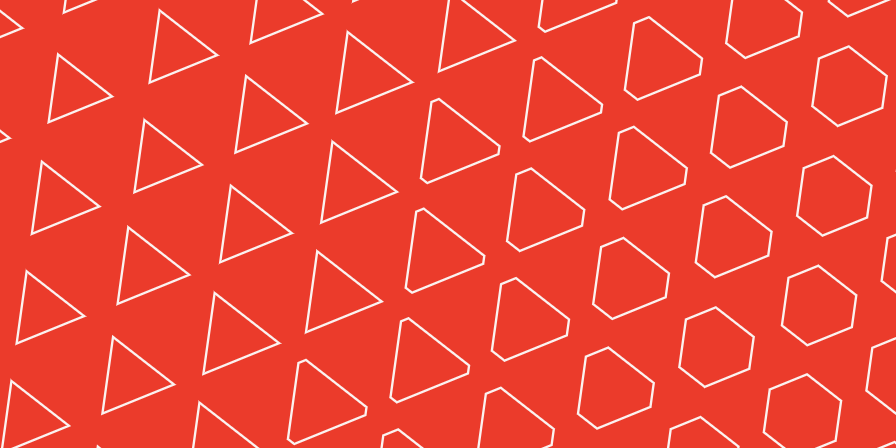
This pattern is drawn by a Shadertoy shader. Its source:

```glsl
// Outlined triangles growing and turning into hexagons on a tilted triangular lattice.
#define PITCH 0.2471                // lattice spacing, in canvas heights
#define TILT 0.3857                 // lattice rotation in radians
#define ORIGIN vec2(0.0948, 0.3073) // lattice point (0, 0)
#define LINE_WIDTH 0.0211           // in lattice spacings
#define FULL_LEVEL 2.0              // level of the largest plain triangle
#define TRIANGLE_SIDE 0.738         // its side length
#define TRIANGLE_GROWTH 0.040       // side gained per level before it
#define CUT_GROWTH 0.0727           // corner cut gained per level after it
#define SIDE_LOSS 0.0864            // long side lost per level after it
#define GROUND vec3(0.92, 0.23, 0.17)
#define INK vec3(0.985, 0.95, 0.94)

const float SQRT3 = 1.7320508;

// Hexagon with alternating sides; a cut of zero leaves a sharp triangle.
float cutTriangle(vec2 p, float side, float cut) {
    float slope = 0.5 * SQRT3 * abs(p.x);
    float sides = max(slope + 0.5 * p.y, -p.y) - (side + 2.0 * cut) / (2.0 * SQRT3);
    float corners = max(slope - 0.5 * p.y, p.y) - (2.0 * side + cut) / (2.0 * SQRT3);
    return cut > 0.0 ? max(sides, corners) : sides;
}

// Shape at one lattice index; three neighbouring diagonals share a level.
float latticeShape(vec2 p, vec2 index) {
    float level = floor((2.0 * index.x + index.y + 1.0) / 3.0);
    float stage = level - FULL_LEVEL;
    float side = TRIANGLE_SIDE + TRIANGLE_GROWTH * stage;
    float cut = 0.0;
    if (stage > 0.0) {
        side = max(0.78 - SIDE_LOSS * stage, 0.39);
        cut = min(CUT_GROWTH * stage, 0.37);
    }
    vec2 center = vec2(index.x - 0.5 * index.y, -0.5 * SQRT3 * index.y);
    return cutTriangle(p - center, side, cut);
}

void mainImage(out vec4 fragColor, in vec2 fragCoord) {
    // Rotate into lattice space
    vec2 p = (fragCoord / iResolution.y - ORIGIN) / PITCH;
    float c = cos(TILT), s = sin(TILT);
    p = vec2(c * p.x + s * p.y, c * p.y - s * p.x);

    // Nearest outline among the corners of the skewed cell
    vec2 base = floor(vec2(p.x - p.y / SQRT3, -2.0 * p.y / SQRT3));
    float outline = 1e3;
    for (int j = 0; j < 2; j++)
        for (int i = 0; i < 2; i++)
            outline = min(outline, abs(latticeShape(p, base + vec2(i, j))));

    // Antialiased stroke
    float pixel = 1.0 / (iResolution.y * PITCH);
    float ink = clamp(0.5 + (0.5 * LINE_WIDTH - outline) / pixel, 0.0, 1.0);
    fragColor = vec4(mix(GROUND, INK, ink), 1.0);
}
```
